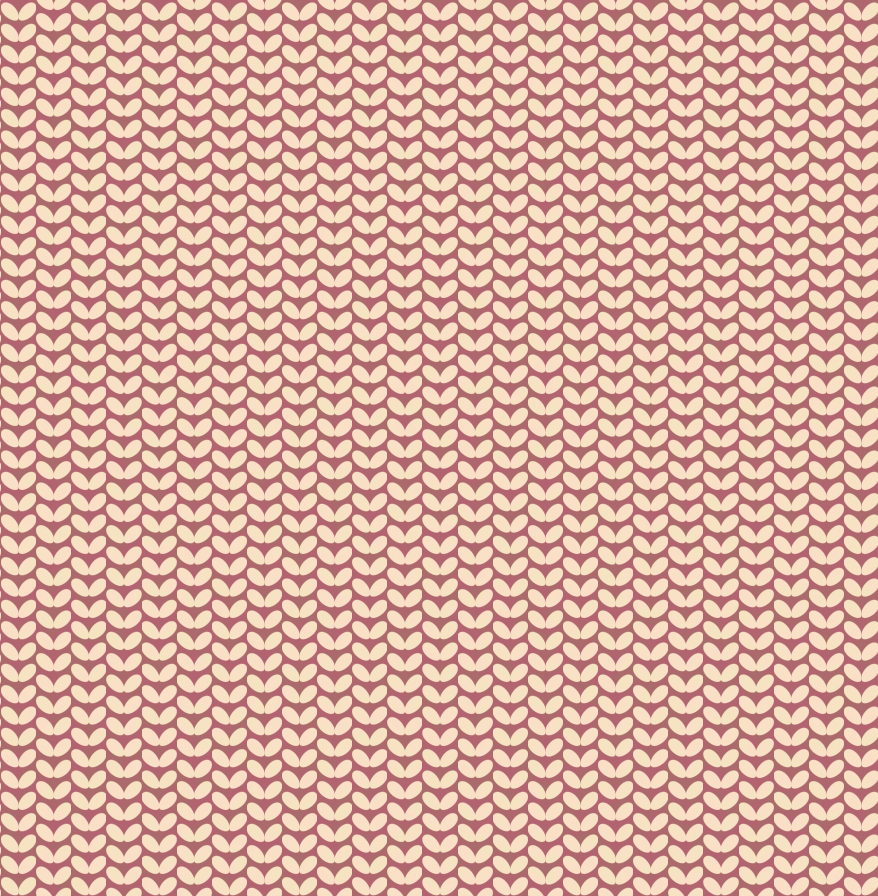
Write a Shadertoy shader that draws this pattern.

```glsl
#define COLUMNS 25.0
#define ROWS 42.0
#define ROW_HEIGHT 0.607            // in column widths
#define PHASE vec2(-0.03, 0.05)     // in cells
#define LEAF_RADII vec2(0.318, 0.180)
#define LEAF_OFFSET 0.243
#define LEAF_TAPER 0.10
#define TINT_SCALE 1.7
#define CREAM_YELLOW vec3(0.965, 0.889, 0.762)
#define CREAM_PINK vec3(0.985, 0.872, 0.785)
#define ROSE_BROWN vec3(0.670, 0.415, 0.420)
#define ROSE_PINK vec3(0.700, 0.390, 0.440)

vec2 hashGradient(vec2 cell) {
    vec2 h = vec2(dot(cell, vec2(127.1, 311.7)), dot(cell, vec2(269.5, 183.3)));
    return 2.0 * fract(sin(h) * 43758.5) - 1.0;
}

float gradientNoise(vec2 p) {
    vec2 i = floor(p);
    vec2 f = p - i;
    vec2 u = f * f * f * (f * (f * 6.0 - 15.0) + 10.0);
    vec2 e = vec2(0.0, 1.0);
    float low = mix(dot(hashGradient(i), f),
                    dot(hashGradient(i + e.yx), f - e.yx), u.x);
    float high = mix(dot(hashGradient(i + e.xy), f - e.xy),
                     dot(hashGradient(i + e.yy), f - e.yy), u.x);
    return mix(low, high, u.y);
}

// Approximate signed distance to an ellipse centred on the origin
float ellipseDistance(vec2 p, vec2 radii) {
    float k = length(p / radii);
    float slope = length(p / (radii * radii));
    return k * (k - 1.0) / max(slope, 0.001);
}

// Two mirrored leaves forming one knit stitch
float stitchDistance(vec2 p) {
    p.x = abs(p.x) - LEAF_OFFSET;
    vec2 q = vec2(p.x + p.y, p.y - p.x) * sqrt(0.5);
    q.y /= 1.0 + LEAF_TAPER * q.x / LEAF_RADII.x;
    return ellipseDistance(q, LEAF_RADII);
}

void mainImage(out vec4 fragColor, in vec2 fragCoord) {
    vec2 grid = fragCoord / iResolution.xy * vec2(COLUMNS, ROWS) + PHASE;

    // Every other column drops by half a stitch
    grid.y += 0.5 * mod(floor(grid.x), 2.0);
    vec2 local = (fract(grid) - 0.5) * vec2(1.0, ROW_HEIGHT);

    float pixel = COLUMNS / iResolution.x;
    float yarn = 1.0 - smoothstep(-0.75 * pixel, 0.75 * pixel, stitchDistance(local));

    // Faint tint drift across the yarn and ground
    vec2 cloth = fragCoord / iResolution.xy * vec2(COLUMNS, ROWS * ROW_HEIGHT);
    float tint = smoothstep(-0.25, 0.25, gradientNoise(cloth * TINT_SCALE));
    vec3 cream = mix(CREAM_YELLOW, CREAM_PINK, 0.8 * tint);
    vec3 rose = mix(ROSE_BROWN, ROSE_PINK, tint);

    fragColor = vec4(mix(rose, cream, yarn), 1.0);
}
```
